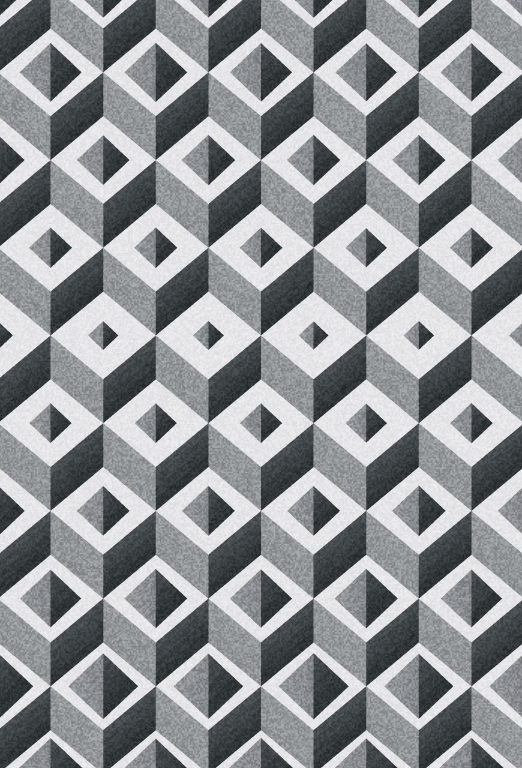
Reproduce this pattern procedurally as a Shadertoy shader.

```glsl
const vec2 HALF_DIAMOND = vec2(0.0685, 0.0571); // half width and height of a top face
const float FOCUS_ROW = 0.5632;                 // height of the row with the smallest pits
const float PIT_MIN = 0.285;
const float PIT_GROWTH = 0.125;
const float PIT_EASE = 0.0075;
const float PIT_STRETCH = 1.13;
const float PIT_JITTER = 0.02;
const float BANDS = 4.0;
const float BAND_JITTER = 0.25;
const float GRAIN_CELLS = 512.0;
const float GRAIN_LIGHT = 0.07;
const float GRAIN_MID = 0.19;
const float GRAIN_DARK = 0.11;
const int SAMPLES = 4;

const vec3 WHITE = vec3(0.90, 0.90, 0.91);
const vec3 GREY = vec3(0.585, 0.60, 0.61);
const vec3 GREY_SHADE = vec3(0.52, 0.53, 0.55);
const vec3 DARK = vec3(0.28, 0.30, 0.315);
const vec3 DARK_SHADE = vec3(0.185, 0.205, 0.215);

float hash(vec2 p) {
    vec3 h = fract(vec3(p.xyx) * 0.1031);
    h += dot(h, h.yzx + 33.33);
    return fract((h.x + h.y) * h.z);
}

float valueNoise(vec2 p) {
    vec2 cell = floor(p), f = fract(p);
    f = f * f * (3.0 - 2.0 * f);
    return mix(mix(hash(cell), hash(cell + vec2(1, 0)), f.x),
               mix(hash(cell + vec2(0, 1)), hash(cell + vec2(1, 1)), f.x), f.y);
}

// Stepped dark tone, from the lit edge (0) to the shaded edge (1)
vec3 bandedDark(float depth, float shift) {
    float band = floor(clamp(depth, 0.0, 0.999) * BANDS + shift * BAND_JITTER);
    return mix(DARK, DARK_SHADE, min(band / (BANDS - 1.0), 1.0));
}

// A block owns its top diamond and the two walls hanging below it
bool insideBlock(vec2 p) {
    return p.y <= 1.0 - abs(p.x) && p.y >= abs(p.x) - 2.0;
}

vec3 blockColor(vec2 q) {
    // Two interleaved lattices of blocks
    vec2 p = mod(q + vec2(0, 2), vec2(2, 4)) - vec2(1, 2);
    if (!insideBlock(p)) p = mod(q + vec2(1, 0), vec2(2, 4)) - vec2(1, 2);
    vec2 center = round(q - p);
    float variation = hash(center + 71.0);

    // Side walls
    float wallDepth = abs(p.x) - 1.0 - p.y;
    if (wallDepth > 0.0) {
        return p.x > 0.0 ? bandedDark(wallDepth, variation)
                         : mix(GREY, GREY_SHADE, 0.3 * wallDepth);
    }

    // Pit in the top face, growing away from the focus row
    float rows = abs(center.y) * 0.5;
    float size = PIT_MIN + PIT_GROWTH * rows - PIT_EASE * rows * rows
               + PIT_JITTER * (variation - 0.5);
    vec2 pit = p / (size * vec2(1.0, PIT_STRETCH));
    if (abs(pit.x) + abs(pit.y) > 1.0) return WHITE;
    return pit.x > 0.0 ? bandedDark(0.5 + 0.5 * (pit.x - pit.y), variation)
                       : mix(GREY, GREY_SHADE, 1.0 + pit.x);
}

void mainImage(out vec4 fragColor, in vec2 fragCoord) {
    // Supersampled blocks
    vec3 color = vec3(0.0);
    for (int j = 0; j < SAMPLES; j++) {
        for (int i = 0; i < SAMPLES; i++) {
            vec2 offset = (vec2(i, j) + 0.5) / float(SAMPLES) - 0.5;
            vec2 p = (fragCoord + offset) / iResolution.y;
            p -= vec2(0.5 * iResolution.x / iResolution.y, FOCUS_ROW);
            color += blockColor(p / HALF_DIAMOND);
        }
    }
    color /= float(SAMPLES * SAMPLES);

    // Print grain, strongest on the mid greys
    float amount = mix(GRAIN_DARK, GRAIN_MID, smoothstep(0.25, 0.55, color.g));
    amount = mix(amount, GRAIN_LIGHT, smoothstep(0.62, 0.88, color.g));
    float grain = valueNoise(fragCoord / iResolution.y * GRAIN_CELLS) - 0.5;
    fragColor = vec4(clamp(color + amount * grain, 0.0, 1.0), 1.0);
}
```
